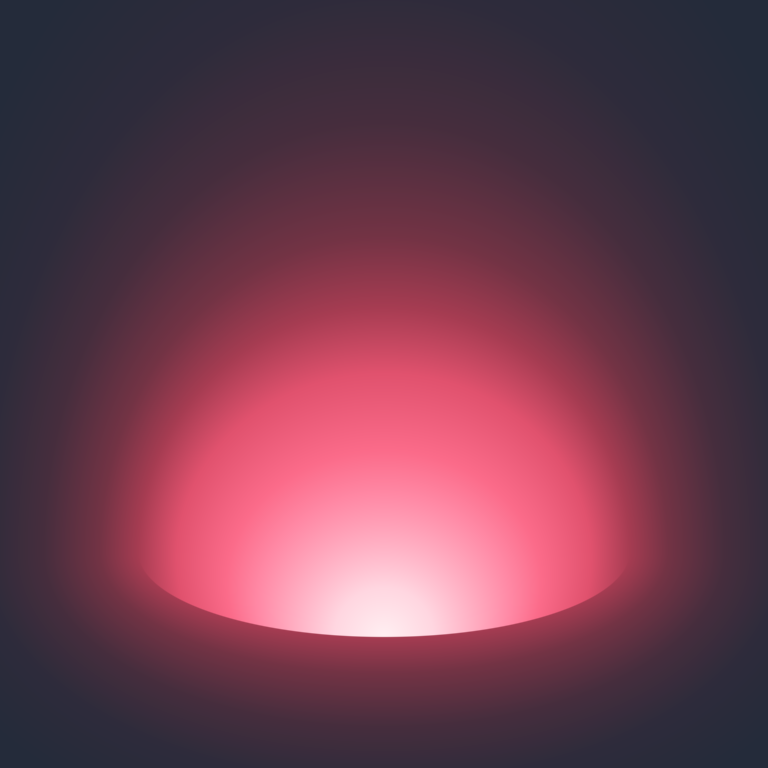
Write a three.js fragment shader that draws this background.

```glsl
// A glowing pool of light: a hot spot on a curved lip fans up into a dark dusk.
// Nested ellipses grow from the hot spot; bisection finds the one through each
// point, and its half width picks a colour. Below the lip a dimmer halo spills.

varying vec2 vUv;

const vec2 HOT_SPOT = vec2(0.5, 0.1706);   // lowest point of the lip
const vec2 LIP_RADII = vec2(0.320, 0.1107);
const float EDGE = 0.0012;

// Above 0 outside the ellipse, below 0 inside.
float ellipse(vec2 p, vec2 radii) {
  vec2 q = p / radii;
  return dot(q, q) - 1.0;
}

// Approximate signed distance to an ellipse.
float ellipseDistance(vec2 p, vec2 radii) {
  vec2 gradient = 2.0 * p / (radii * radii);
  return ellipse(p, radii) / max(length(gradient), 0.001);
}

// Ring of the rising dome: its centre climbs and it stretches as it widens.
float domeRing(vec2 p, float size) {
  float centre = LIP_RADII.y * smoothstep(0.052, 0.3125, size);
  float apex = 0.9 * size + 1.38 * size * size;
  return ellipse(p - vec2(0.0, centre), vec2(size, apex - centre));
}

// Ring of the halo under the lip: flat, sharing its centre with the lip.
float haloRing(vec2 p, float size) {
  float depth = LIP_RADII.y + 0.95 * (size - LIP_RADII.x);
  return ellipse(p - vec2(0.0, LIP_RADII.y), vec2(size, depth));
}

// Half width of the ring through p, between the two given sizes.
float ringSize(vec2 p, float low, float high, bool halo) {
  for (int i = 0; i < 16; i++) {
    float middle = 0.5 * (low + high);
    float side = halo ? haloRing(p, middle) : domeRing(p, middle);
    if (side > 0.0) low = middle;
    else high = middle;
  }
  return 0.5 * (low + high);
}

vec3 blendTo(vec3 base, vec3 next, float start, float end, float x) {
  return mix(base, next, clamp((x - start) / (end - start), 0.0, 1.0));
}

// From white heat through rose and wine to slate.
vec3 glowColour(float size) {
  vec3 c = vec3(1.0, 0.94, 0.95);
  c = blendTo(c, vec3(1.00, 0.84, 0.88), 0.000, 0.065, size);
  c = blendTo(c, vec3(1.00, 0.72, 0.79), 0.065, 0.104, size);
  c = blendTo(c, vec3(1.00, 0.54, 0.65), 0.104, 0.163, size);
  c = blendTo(c, vec3(0.985, 0.42, 0.54), 0.163, 0.205, size);
  c = blendTo(c, vec3(0.88, 0.32, 0.43), 0.205, 0.270, size);
  c = blendTo(c, vec3(0.65, 0.235, 0.32), 0.270, 0.320, size);
  c = blendTo(c, vec3(0.45, 0.20, 0.268), 0.320, 0.370, size);
  c = blendTo(c, vec3(0.275, 0.178, 0.240), 0.370, 0.443, size);
  c = blendTo(c, vec3(0.180, 0.170, 0.230), 0.443, 0.520, size);
  return blendTo(c, vec3(0.142, 0.168, 0.228), 0.520, 0.620, size);
}

void main() {
  vec2 p = vUv - HOT_SPOT;
  vec2 fromLip = p - vec2(0.0, LIP_RADII.y);

  vec3 colour = glowColour(ringSize(p, 0.001, 1.0, false));

  // Halo spilling below the lip, cut by its curved edge
  if (fromLip.y < 0.0) {
    vec3 halo = glowColour(ringSize(p, LIP_RADII.x, 1.0, true));
    float lip = ellipseDistance(fromLip, LIP_RADII);
    colour = mix(colour, halo, smoothstep(-EDGE, EDGE, lip));
  }

  gl_FragColor = vec4(colour, 1.0);
}
```
